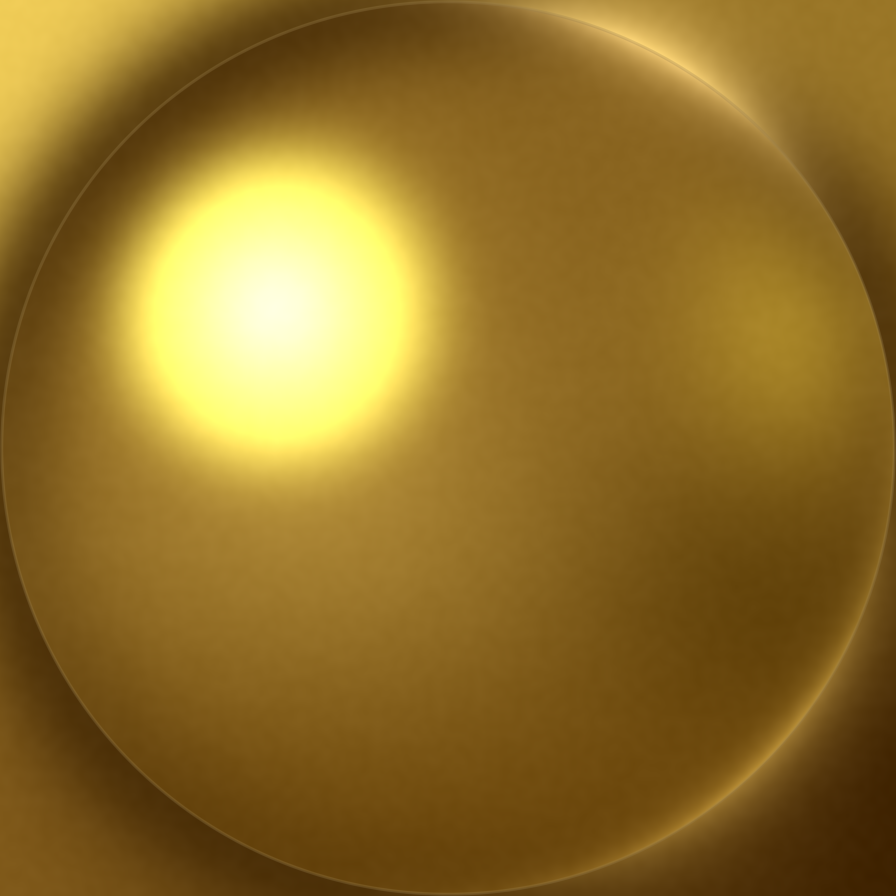
Write a WebGL 1 fragment shader that draws this background.

```glsl
precision highp float;

uniform vec2 u_resolution;

const vec3 BRONZE = vec3(0.525, 0.380, 0.115);
const vec3 UMBER = vec3(0.425, 0.280, 0.045);
const vec3 SHADOW = vec3(0.270, 0.165, 0.020);
const vec3 SILVER_GOLD = vec3(0.44, 0.42, 0.34);
const vec3 PALE_GOLD = vec3(0.34, 0.31, 0.18);
const float RADIUS = 0.498;

vec2 hashGradient(vec2 cell) {
  float angle = 6.2832 * fract(sin(dot(cell, vec2(127.1, 311.7))) * 43758.5);
  return vec2(cos(angle), sin(angle));
}

float gradientNoise(vec2 p) {
  vec2 i = floor(p);
  vec2 f = p - i;
  vec2 w = f * f * f * (f * (f * 6.0 - 15.0) + 10.0);
  vec2 e = vec2(1.0, 0.0);
  float low = mix(dot(hashGradient(i), f),
                  dot(hashGradient(i + e.xy), f - e.xy), w.x);
  float high = mix(dot(hashGradient(i + e.yx), f - e.yx),
                   dot(hashGradient(i + e.xx), f - e.xx), w.x);
  return mix(low, high, w.y);
}

float bell(float x, float width) {
  return exp(-x * x / (width * width));
}

float softSpot(vec2 p, vec2 center, vec2 size) {
  vec2 q = (p - center) / size;
  return exp(-dot(q, q));
}

// Angular falloff around a direction on the rim
float arcWeight(vec2 direction, float angle, float spread) {
  vec2 axis = vec2(cos(angle), sin(angle));
  return exp((dot(direction, axis) - 1.0) / (spread * spread));
}

vec3 backdrop(vec2 p) {
  vec3 top = mix(vec3(0.94, 0.80, 0.34), vec3(0.60, 0.46, 0.15),
                 smoothstep(0.0, 0.8, p.x));
  vec3 bottom = mix(vec3(0.50, 0.35, 0.10), vec3(0.24, 0.13, 0.0), p.x);
  return mix(bottom, top, smoothstep(0.1, 0.9, p.y));
}

// Broad reflections across the dome
vec3 domeBase(vec2 p) {
  vec3 color = mix(UMBER, BRONZE, smoothstep(0.02, 0.42, p.y));
  color += vec3(0.10, 0.10, 0.065) * softSpot(p, vec2(0.36, 0.43), vec2(0.27, 0.24));
  color += vec3(0.16, 0.165, 0.05) * softSpot(p, vec2(0.89, 0.635), vec2(0.13, 0.15));
  color -= vec3(0.13, 0.11, 0.07) * softSpot(p, vec2(0.86, 0.35), vec2(0.22, 0.17));
  return color;
}

vec3 highlight(vec2 p, vec2 center) {
  float d = length(p - center);
  float body = exp(-pow(d / 0.172, 4.0));
  return vec3(0.70, 0.78, 0.36) * body
       + vec3(0.12, 0.11, 0.06) * bell(d, 0.24)
       + vec3(0.0, 0.0, 0.32) * bell(d, 0.08);
}

void main() {
  vec2 p = gl_FragCoord.xy / u_resolution;
  float pixel = 1.0 / min(u_resolution.x, u_resolution.y);
  vec2 offset = p - 0.5;
  float radial = length(offset);
  vec2 direction = offset / max(radial, 0.0001);
  float depth = radial - RADIUS;

  float upperGlow = arcWeight(direction, 1.08, 0.27);
  float lowerGlow = arcWeight(direction, -0.76, 0.38);
  float unlit = (1.0 - 0.9 * upperGlow) * (1.0 - 0.9 * lowerGlow);

  // Corners sink into shadow beside the dome
  vec3 outside = backdrop(p);
  outside = mix(outside, SHADOW, 0.85 * unlit * bell(depth, 0.075));
  outside += SILVER_GOLD * upperGlow * exp(-abs(depth) / 0.035);
  outside += PALE_GOLD * lowerGlow * exp(-abs(depth) / 0.035);

  // Dome darkens toward its rim, most strongly at the top
  vec3 inside = domeBase(p) + highlight(p, vec2(0.307, 0.658));
  float topward = max(dot(direction, vec2(-0.32, 0.95)), 0.0);
  float rimShade = (0.28 + 0.55 * topward) * unlit;
  inside = mix(inside, SHADOW, rimShade * bell(depth, 0.075));
  inside += SILVER_GOLD * upperGlow * exp(-abs(depth) / 0.026);
  inside += PALE_GOLD * lowerGlow * exp(-abs(depth) / 0.016);

  vec3 color = mix(inside, outside, smoothstep(-pixel, pixel, depth));

  // Fine rim line and faint metal mottling
  float line = 1.0 - smoothstep(0.0008, 0.0008 + 1.5 * pixel, abs(depth));
  color = mix(color, vec3(0.60, 0.50, 0.30), 0.32 * line);
  color += 0.012 * gradientNoise(p * 70.0) + 0.008 * gradientNoise(p * 24.0);

  gl_FragColor = vec4(clamp(color, 0.0, 1.0), 1.0);
}
```
